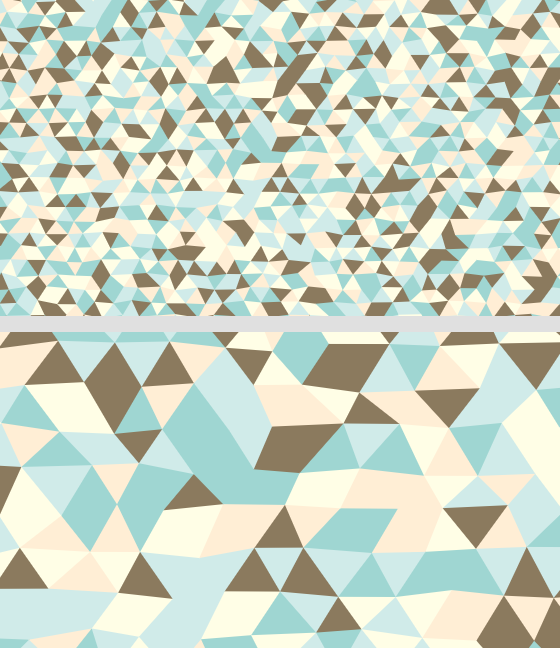
Top: the whole. Bottom: its middle third, enlarged.
This pattern is drawn by a Shadertoy shader. Its source:

```glsl
#define COLUMNS 30.0
#define ROWS 23.0
#define JITTER vec2(0.15, 0.16)
#define CREAM vec3(1.0, 0.995, 0.9)
#define PEACH vec3(1.0, 0.932, 0.835)
#define PALE_BLUE vec3(0.815, 0.922, 0.915)
#define TEAL vec3(0.625, 0.84, 0.822)
#define BROWN vec3(0.545, 0.478, 0.368)

// Integer hash: three lattice coordinates to three values in 0..1
vec3 hash3(ivec3 cell) {
    uvec3 v = uvec3(cell + 512) * 1664525u + 1013904223u;
    v.x += v.y * v.z; v.y += v.z * v.x; v.z += v.x * v.y;
    v ^= v >> 16u;
    v.x += v.y * v.z; v.y += v.z * v.x; v.z += v.x * v.y;
    return vec3(v >> 8u) / 16777216.0;
}

// Even rows are shifted right by half a column
int rowShift(int row) {
    return 1 - (row & 1);
}

// Jittered lattice point, in units of canvas height
vec2 latticePoint(int column, int row, vec2 cellSize) {
    vec2 jitter = (2.0 * hash3(ivec3(column, row, 7)).xy - 1.0) * JITTER;
    vec2 base = vec2(float(column) + 0.5 * float(rowShift(row)), float(row));
    return (base + jitter) * cellSize;
}

// Signed distance to the line a-b, positive on its left
float leftOf(vec2 p, vec2 a, vec2 b) {
    vec2 edge = normalize(b - a);
    return edge.x * (p.y - a.y) - edge.y * (p.x - a.x);
}

// Distance inside a triangle; winding is 1 when counterclockwise, else -1
float triangleDepth(vec2 p, vec2 a, vec2 b, vec2 c, float winding) {
    vec3 d = winding * vec3(leftOf(p, a, b), leftOf(p, b, c), leftOf(p, c, a));
    return min(d.x, min(d.y, d.z));
}

vec3 triangleColor(ivec3 id) {
    vec3 palette[5] = vec3[5](CREAM, PEACH, PALE_BLUE, TEAL, BROWN);
    return palette[min(int(hash3(id).x * 5.0), 4)];
}

void mainImage(out vec4 fragColor, in vec2 fragCoord) {
    vec2 p = fragCoord / iResolution.y;
    vec2 cellSize = vec2(iResolution.x / iResolution.y / COLUMNS, 1.0 / ROWS);
    ivec2 home = ivec2(floor(p / cellSize));

    // Blend nearby triangles by their coverage of this pixel
    vec4 sum = vec4(0.0);
    for (int y = -1; y <= 1; y++)
    for (int x = -2; x <= 1; x++)
    for (int flip = 0; flip <= 1; flip++) {
        int column = home.x + x;
        int row = home.y + y;
        int baseRow = row + flip;
        int apexRow = row + 1 - flip;
        vec2 left = latticePoint(column, baseRow, cellSize);
        vec2 right = latticePoint(column + 1, baseRow, cellSize);
        vec2 apex = latticePoint(column + rowShift(baseRow), apexRow, cellSize);

        float winding = 1.0 - 2.0 * float(flip);
        float depth = triangleDepth(p, left, right, apex, winding);
        float coverage = clamp(0.5 + depth * iResolution.y, 0.0, 1.0);
        sum += vec4(triangleColor(ivec3(column, row, flip)), 1.0) * coverage;
    }
    fragColor = vec4(sum.rgb / max(sum.a, 0.001), 1.0);
}
```
